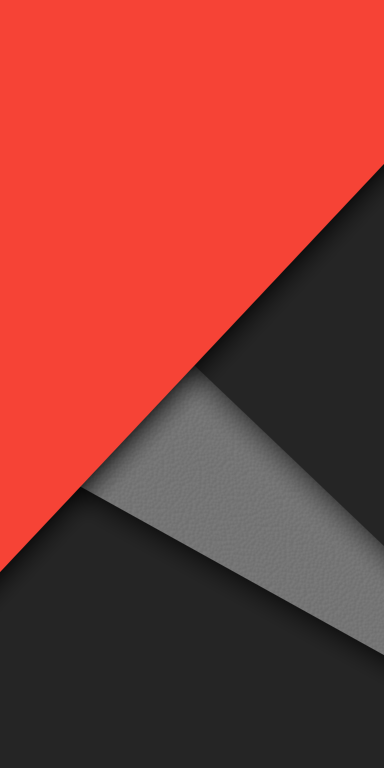
Write a Shadertoy shader that draws this background.

```glsl
// Overlapping paper sheets: a red one over charcoal and a grained grey wedge, with soft shadows.

#define RED vec3(0.965, 0.263, 0.212)
#define CHARCOAL vec3(0.147)
#define GREY vec3(0.458)
#define RED_SHADOW 0.62
#define WEDGE_SHADOW 0.50
#define SHEET_SHADOW 0.42
#define SHADOW_WIDTH 0.09
#define GRAIN_SCALE 110.0
#define GRAIN_DEPTH 0.035

// Signed distance to the line a-b, positive on its left
float lineSide(vec2 p, vec2 a, vec2 b) {
    vec2 dir = normalize(b - a);
    return dot(p - a, vec2(-dir.y, dir.x));
}

// Brightness left at a given distance from the edge that casts the shadow
float shade(float dist, float strength) {
    float fade = 1.0 - clamp(dist / SHADOW_WIDTH, 0.0, 1.0);
    return 1.0 - strength * fade * fade;
}

vec2 hash2(vec2 cell) {
    vec3 q = fract(cell.xyx * vec3(0.1031, 0.1030, 0.0973));
    q += dot(q, q.yzx + 33.33);
    return fract((q.xx + q.yz) * q.zy);
}

// Cellular noise: distance to the nearest scattered point
float cellular(vec2 p) {
    vec2 cell = floor(p);
    float nearest = 2.0;
    for (int y = -1; y <= 1; y++) {
        for (int x = -1; x <= 1; x++) {
            vec2 neighbour = cell + vec2(x, y);
            nearest = min(nearest, distance(p, neighbour + hash2(neighbour)));
        }
    }
    return nearest;
}

// Leather grain, lit from the upper left
float grain(vec2 p) {
    vec2 lightStep = vec2(-0.2, 0.2);
    return cellular(p + lightStep) - cellular(p - lightStep);
}

void mainImage(out vec4 fragColor, in vec2 fragCoord) {
    // Canvas is 1 wide and 2 tall
    vec2 p = fragCoord / iResolution.xy * vec2(1.0, 2.0);
    float soft = 0.7 / iResolution.x;

    // Sheet edges, positive above each line
    float redEdge = lineSide(p, vec2(0.0, 0.510), vec2(1.0, 1.573));
    float wedgeTop = lineSide(p, vec2(0.508, 1.047), vec2(1.0, 0.578));
    float wedgeBottom = lineSide(p, vec2(0.211, 0.732), vec2(1.0, 0.294));

    // Lower charcoal sheet
    vec3 color = CHARCOAL * shade(-wedgeBottom, WEDGE_SHADOW);

    // Grey wedge
    vec3 wedge = GREY + GRAIN_DEPTH * grain(p * GRAIN_SCALE);
    wedge *= shade(-wedgeTop, SHEET_SHADOW);
    color = mix(color, wedge, smoothstep(-soft, soft, wedgeBottom));

    // Upper charcoal sheet
    color = mix(color, CHARCOAL, smoothstep(-soft, soft, wedgeTop));

    // Red sheet and its shadow
    color *= shade(-redEdge, RED_SHADOW);
    color = mix(color, RED, smoothstep(-soft, soft, redEdge));

    fragColor = vec4(color, 1.0);
}
```
